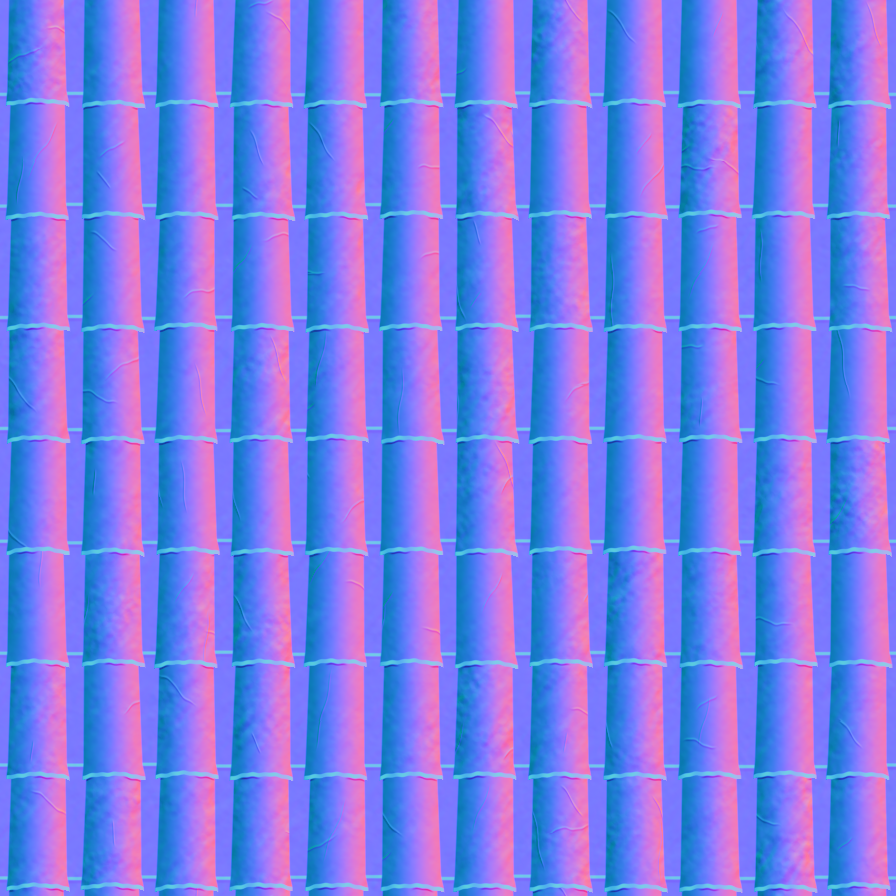
A three.js fragment shader for this texture map:

```glsl
varying vec2 vUv;

float hash(vec2 p) {
  return fract(sin(dot(p, vec2(127.1, 311.7))) * 4375.85);
}

// Slope of a wrapping field of cellular bumps
vec2 bumpSlope(vec2 uv, float period) {
  vec2 p = uv * period;
  vec2 cell = floor(p);
  vec2 slope = vec2(0.0);
  for (int j = -1; j <= 1; j++) {
    for (int i = -1; i <= 1; i++) {
      vec2 c = cell + vec2(float(i), float(j));
      vec2 id = mod(c, period);
      vec2 d = p - c - vec2(hash(id), hash(id + 17.3));
      float amp = hash(id + 41.7) * 2.0 - 1.0;
      slope += d * amp * max(1.0 - dot(d, d), 0.0);
    }
  }
  return slope;
}

// Fine creases confined to one tile
vec2 scratchSlope(vec2 q, vec2 id) {
  vec2 slope = vec2(0.0);
  for (int i = 0; i < 3; i++) {
    vec2 seed = id + float(i) * 9.7;
    float angle = 6.283 * hash(seed + 3.1);
    vec2 along = vec2(cos(angle), sin(angle));
    vec2 across = vec2(-along.y, along.x);
    vec2 d = q - vec2(hash(seed) - 0.5, 0.2 + 0.7 * hash(seed + 5.3));
    float t = dot(d, along);
    float s = (dot(d, across) + 0.015 * sin(t * 14.0)) / 0.012;
    float reach = 0.1 + 0.3 * hash(seed + 8.9);
    float fade = smoothstep(reach, reach * 0.6, abs(t));
    slope += across * s * exp(-s * s) * fade * step(0.6, hash(seed + 2.2));
  }
  return slope;
}

float band(float d, float halfWidth, float soft) {
  return 1.0 - smoothstep(halfWidth - soft, halfWidth + soft, abs(d));
}

void main() {
  vec2 grid = vec2(12.0, 8.0);
  vec2 p = vUv * grid;
  float column = floor(p.x);
  float x = p.x - column - 0.5;

  // Bowed, slightly chipped lower rim
  float rimRow = floor(p.y + 0.44);
  vec2 rimId = mod(vec2(column, rimRow), grid);
  float rimSeed = hash(rimId + 0.7);
  float arc = min(x * x / 0.17, 1.3);
  float chip = 0.004 * sin(x * 17.0 + rimSeed * 40.0)
             + 0.003 * sin(x * 41.0 + rimSeed * 90.0);
  float above = p.y - rimRow - 0.077 + 0.036 * arc - chip
              + 0.02 * (rimSeed - 0.5);
  float row = rimRow - step(above, 0.0);
  float v = above + step(above, 0.0);
  vec2 tile = mod(vec2(column, row), grid);

  // Tapered barrel with a small lean and flared foot
  float lean = (hash(tile + 4.4) - 0.5) * 0.06;
  float center = lean * (v - 0.5) + 0.02 * (hash(tile + 6.1) - 0.5);
  float flare = smoothstep(0.16, 0.02, v) * (x > 0.0 ? 0.03 : 0.012);
  float halfWidth = mix(0.4, 0.365, v) + flare;
  float u = (x - center) / halfWidth;
  float barrel = band(x - center, halfWidth, 0.014);
  vec2 curve = vec2(0.9 * sin(clamp(u, -1.0, 1.0) * 1.5), -0.04);

  // Flat pan and the step at its lower end
  vec2 panId = mod(vec2(floor(p.x + 0.5), floor(p.y)), grid);
  float panEdge = fract(p.y) - 0.165 - 0.025 * (hash(panId + 2.9) - 0.5);
  vec2 pan = vec2(-0.04, -0.05);
  pan.y -= 0.12 * band(panEdge + 0.03, 0.012, 0.012);
  pan = mix(pan, vec2(-0.12, 0.56), band(panEdge, 0.014, 0.009));

  // Uneven surface grain, stronger on worn tiles
  float patches = 0.75 + 0.25 * sin(6.2832 * (vUv.x * 5.0 + vUv.y * 3.0)
                + 2.0 * sin(6.2832 * (vUv.y * 7.0 - vUv.x * 4.0)));
  float age = hash(tile + 12.8);
  float wear = mix(0.3, mix(0.35, 1.1, age * age), barrel) * patches;
  vec2 sheared = vec2(vUv.x, vUv.y - vUv.x);
  vec2 grain = 0.22 * bumpSlope(sheared, 84.0)
             + 0.2 * bumpSlope(vUv, 170.0)
             + 0.1 * bumpSlope(vUv, 37.0);

  vec2 slope = mix(pan, curve, barrel) + grain * wear;
  slope += barrel * 0.55 * scratchSlope(vec2(x, v), tile);

  // Lit rim and broken undercut
  float undercut = band(above + 0.012, 0.007, 0.008) * barrel;
  undercut *= smoothstep(0.1, 0.8, sin(x * 9.0 + rimSeed * 31.0));
  slope.y -= 0.55 * undercut;
  float rim = band(above - 0.018, 0.018, 0.008) * barrel;
  rim *= 0.85 + 0.15 * sin(x * 23.0 + rimSeed * 60.0);
  slope = mix(slope, vec2(curve.x * 0.25 - 0.12, 0.6), rim);

  slope *= min(1.0, 0.96 / max(length(slope), 0.001));
  vec3 normal = vec3(slope, sqrt(1.0 - dot(slope, slope)));
  gl_FragColor = vec4(normal * 0.5 + 0.5, 1.0);
}
```
